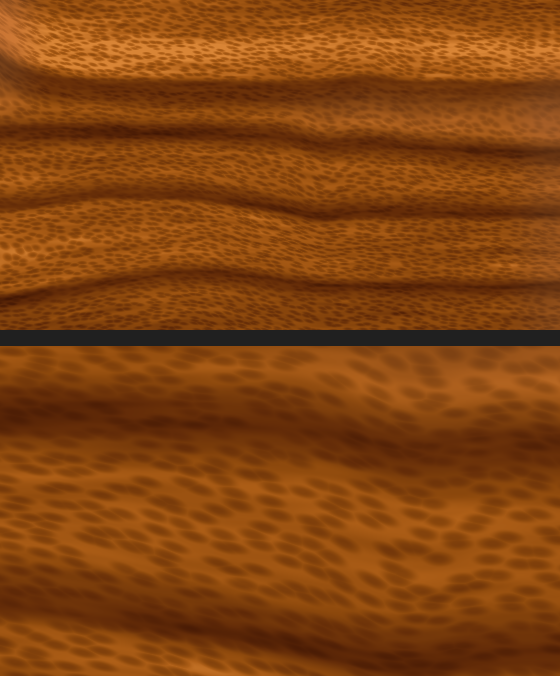
Top: the whole. Bottom: its middle third, enlarged.
A WebGL 1 fragment shader for this texture:

```glsl
precision highp float;
// Polished wood plank: four dark veins bend across a warm, flecked ground.
// The grain is sparse cellular noise stretched along a flow field that
// follows the veins; a tone value is then mapped through a brown ramp.

uniform vec2 u_resolution;

// Colour ramp, dark to light, and the rosy sheen
const vec3 UMBER    = vec3(0.26, 0.09, 0.015);
const vec3 BARK     = vec3(0.39, 0.17, 0.03);
const vec3 CHESTNUT = vec3(0.47, 0.23, 0.04);
const vec3 AMBER    = vec3(0.56, 0.29, 0.05);
const vec3 HONEY    = vec3(0.68, 0.37, 0.09);
const vec3 GOLD     = vec3(0.85, 0.52, 0.21);
const vec3 ROSE     = vec3(0.65, 0.37, 0.17);

// Grain cells per canvas height
const vec2 BAND_SCALE   = vec2(1.3, 17.0);
const vec2 STREAK_SCALE = vec2(4.0, 62.0);
const vec2 FIBRE_SCALE  = vec2(13.0, 120.0);
const vec2 PORE_SCALE   = vec2(30.0, 86.0);

const float BASE_TONE   = 0.65;
const float PORE_DEPTH  = 0.27;
const float PORE_SLANT  = 0.13;

vec3 hash3(vec2 p) {
  vec3 q = vec3(dot(p, vec2(127.1, 311.7)), dot(p, vec2(269.5, 183.3)),
                dot(p, vec2(419.2, 371.9)));
  return fract(sin(q) * 43758.545);
}

// Cellular noise: x = signed sum of soft random spots, y = nearest distance
vec2 cells(vec2 p) {
  vec2 id = floor(p), f = fract(p);
  float spots = 0.0, nearest = 4.0;
  for (int j = -1; j <= 1; j++) {
    for (int i = -1; i <= 1; i++) {
      vec2 cell = vec2(float(i), float(j));
      vec3 h = hash3(id + cell);
      vec2 r = cell + h.xy - f;
      float d2 = dot(r, r);
      float k = max(1.0 - d2, 0.0);
      spots += (2.0 * h.z - 1.0) * k * k;
      nearest = min(nearest, d2);
    }
  }
  return vec2(spots, sqrt(nearest));
}

float bell(float x, float centre, float width) {
  float d = (x - centre) / width;
  return exp(-d * d);
}

// Dark vein: separate softness above and below its centre line
float vein(float d, float above, float below) {
  return bell(d, 0.0, d > 0.0 ? above : below);
}

// Vertical bend of each vein, top to bottom, from its rest level
const vec4 LEVELS = vec4(0.745, 0.590, 0.385, 0.150);
vec4 veinBend(float u) {
  return vec4(
    0.080 * exp(-u / 0.065) + 0.018 * bell(u, 0.65, 0.07),
    0.010 - 0.065 * smoothstep(0.3, 1.0, u) - 0.018 * bell(u, 0.58, 0.045),
    -0.013 + 0.035 * smoothstep(0.0, 0.2, u)
      - 0.058 * smoothstep(0.3, 0.6, u) - 0.012 * bell(u, 0.57, 0.04),
    -0.070 + 0.095 * smoothstep(-0.1, 0.35, u) - 0.040 * smoothstep(0.35, 0.6, u));
}

vec3 ramp(float t) {
  float s = clamp(t, 0.0, 1.0) * 5.0;
  vec3 c = mix(UMBER, BARK, clamp(s, 0.0, 1.0));
  c = mix(c, CHESTNUT, clamp(s - 1.0, 0.0, 1.0));
  c = mix(c, AMBER, clamp(s - 2.0, 0.0, 1.0));
  c = mix(c, HONEY, clamp(s - 3.0, 0.0, 1.0));
  return mix(c, GOLD, clamp(s - 4.0, 0.0, 1.0));
}

void main() {
  vec2 p = gl_FragCoord.xy / u_resolution.y;
  float u = gl_FragCoord.x / u_resolution.x;

  // Flow: blend the bends of the nearby veins
  vec4 bend = veinBend(u);
  vec4 d = p.y - LEVELS - bend;
  vec4 near = exp(-d * d * 90.0) + 0.001;
  float flow = p.y - dot(near, bend) / dot(near, vec4(1.0));
  flow += 0.003 * sin(p.x * 9.0 + p.y * 14.0) + 0.002 * sin(p.x * 21.0 - p.y * 31.0);
  vec2 g = vec2(p.x, flow);

  // Grain layers
  float band = cells(g * BAND_SCALE).x;
  float streak = cells(g * STREAK_SCALE + 17.0).x;
  float fibre = cells(g * FIBRE_SCALE + 43.0).x;
  vec2 slanted = vec2(p.x, flow + PORE_SLANT * p.x);
  float pore = 1.0 - smoothstep(0.1, 0.62, cells(slanted * PORE_SCALE).y);

  // Veins with ragged, fibrous strength
  float dark = 0.42 * vein(d.x, 0.014, 0.075) + 0.48 * vein(d.y, 0.032, 0.035)
             + 0.46 * vein(d.z, 0.040, 0.014) + 0.46 * vein(d.w, 0.020, 0.036);
  dark *= 1.0 + 0.3 * streak;
  float calm = clamp(dark * 2.2, 0.0, 1.0);

  // Broad tone: bright upper band, dusky foot and upper right corner
  float tone = BASE_TONE + 0.27 * bell(flow, 0.83, 0.075)
             + 0.10 * bell(flow, 0.655, 0.025)
             - 0.20 * (1.0 - smoothstep(0.02, 0.15, p.y))
             - 0.12 * smoothstep(0.88, 1.0, p.y) * smoothstep(0.3, 0.7, u);
  tone += 0.09 * band + 0.09 * streak + 0.07 * fibre - dark;

  // Rosy sheen at the sides and along one pale strip
  float sheen = 0.75 * (1.0 - smoothstep(0.0, 0.10, u)) * smoothstep(0.55, 0.85, p.y)
              + 0.50 * smoothstep(0.88, 1.0, u) * (1.0 - smoothstep(0.7, 0.9, p.y))
              + 0.40 * bell(flow, 0.67, 0.05) * smoothstep(0.4, 0.65, u);
  sheen = clamp(sheen, 0.0, 0.8);
  tone -= PORE_DEPTH * (pore - 0.3) * (1.0 - 0.75 * calm) * (1.0 - 0.6 * sheen);

  vec3 colour = mix(ramp(tone), ROSE * (0.5 + 0.7 * clamp(tone, 0.0, 1.0)), sheen);
  gl_FragColor = vec4(colour, 1.0);
}
```
